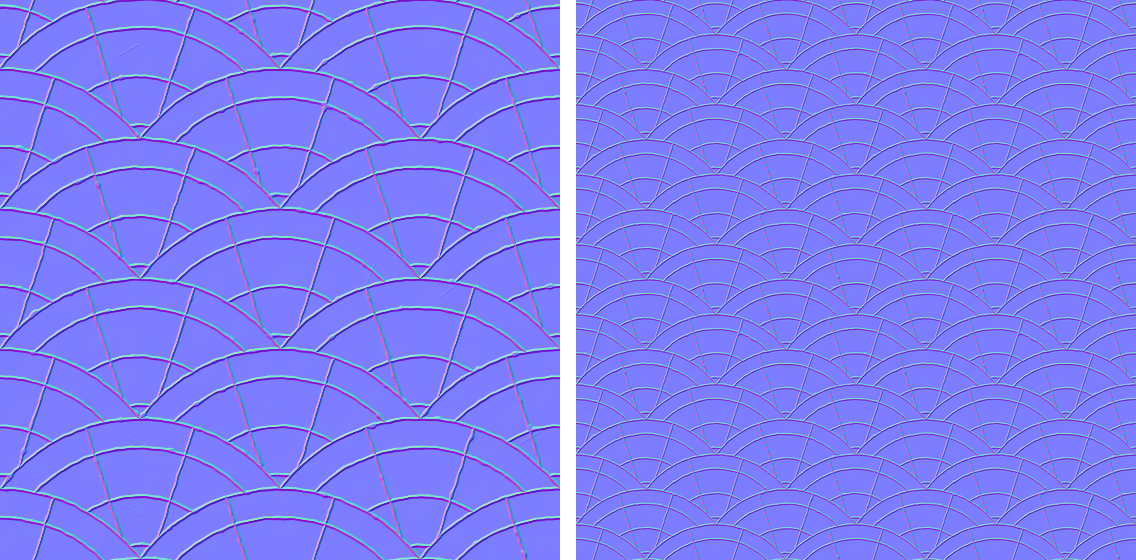
Left, the tile; right, the same tile 2 across and 2 down.
A WebGL 1 fragment shader for this texture map:

```glsl
precision highp float;

uniform vec2 u_resolution;

const float ROW_STEP = 0.125;     // eight rows of fans
const float FAN_WIDTH = 0.5;      // two fans across
const float FAN_RADIUS = 0.3125;  // neighbouring arcs meet one row lower
const float RING_STEP = 0.087;
const float WALL_WIDTH = 0.0037;
const float GROOVE_DEPTH = 0.0049;

// Random vector in -1..1
vec2 hash2(vec2 cell) {
  vec2 k = vec2(dot(cell, vec2(127.1, 311.7)), dot(cell, vec2(269.5, 183.3)));
  return fract(sin(k) * 43758.5) * 2.0 - 1.0;
}

float cornerGradient(vec2 cell, vec2 corner, vec2 f, float period) {
  return dot(hash2(mod(cell + corner, period)), f - corner);
}

// Gradient noise that wraps after one canvas; period is a whole number
float wrapNoise(vec2 p, float period) {
  vec2 cell = floor(p * period);
  vec2 f = fract(p * period);
  vec2 s = f * f * f * (f * (f * 6.0 - 15.0) + 10.0);
  float low = mix(cornerGradient(cell, vec2(0.0, 0.0), f, period),
                  cornerGradient(cell, vec2(1.0, 0.0), f, period), s.x);
  float high = mix(cornerGradient(cell, vec2(0.0, 1.0), f, period),
                   cornerGradient(cell, vec2(1.0, 1.0), f, period), s.x);
  return mix(low, high, s.y);
}

vec2 wrapNoise2(vec2 p, float period) {
  return vec2(wrapNoise(p, period), wrapNoise(p.yx + vec2(0.37, 0.61), period));
}

// Position relative to the nearest fan centre of a row
vec2 fanLocal(vec2 p, float row) {
  float centreX = 0.5 * FAN_WIDTH * (1.0 - mod(row, 2.0));
  float x = (fract((p.x - centreX) / FAN_WIDTH + 0.5) - 0.5) * FAN_WIDTH;
  return vec2(x, p.y - row * ROW_STEP + FAN_RADIUS);
}

// Distance to the closest joint between stones
float jointDistance(vec2 p) {
  float row = floor(p.y / ROW_STEP) + 1.0;
  row += step(FAN_RADIUS, length(fanLocal(p, row)));
  vec2 own = fanLocal(p, row);
  float r = length(own);
  float rim = abs(r - FAN_RADIUS);
  float frontRim = abs(length(fanLocal(p, row - 1.0)) - FAN_RADIUS);
  float ring = abs(fract(r / RING_STEP + 0.5) - 0.5) * RING_STEP;
  float spokeAngle = radians(18.0);
  float spoke = abs(abs(own.x) * cos(spokeAngle) - own.y * sin(spokeAngle));
  return min(min(rim, frontRim), min(ring, spoke + 0.0003));
}

// Short faint scratches in a few cells of a wrapping grid
float scratch(vec2 p, float cells) {
  vec2 rnd = hash2(mod(floor(p * cells), cells) + 17.0);
  vec2 f = fract(p * cells) - 0.5 - 0.15 * rnd.yx;
  vec2 along = vec2(cos(rnd.x * 3.14), sin(rnd.x * 3.14));
  float reach = clamp(dot(f, along), -0.14, 0.14);
  float d = length(f - along * reach) / cells;
  return step(0.72, rnd.y) * (1.0 - smoothstep(0.0, 0.0025, d));
}

float surfaceHeight(vec2 p) {
  // Uneven joints
  vec2 wobble = 0.0022 * wrapNoise2(p, 14.0) + 0.0021 * wrapNoise2(p, 56.0);
  float d = jointDistance(p + wobble - vec2(0.0, 0.002));

  // Chipped edges and changing depth
  float chip = 0.0026 * smoothstep(0.2, 0.55, wrapNoise(p, 44.0));
  float depth = GROOVE_DEPTH * (1.0 + 0.35 * wrapNoise(p, 30.0));
  float groove = 1.0 - smoothstep(0.0, WALL_WIDTH, d - chip);

  float relief = 0.0007 * wrapNoise(p, 18.0);
  return relief - depth * groove - 0.0003 * scratch(p, 7.0);
}

// Slope of the surface by central differences
vec2 surfaceSlope(vec2 p, float e) {
  vec2 dx = vec2(e, 0.0);
  vec2 dy = vec2(0.0, e);
  return vec2(surfaceHeight(p + dx) - surfaceHeight(p - dx),
              surfaceHeight(p + dy) - surfaceHeight(p - dy)) / (2.0 * e);
}

// Normal colour with the green axis pointing down
vec3 normalColour(vec2 slope) {
  vec3 n = normalize(vec3(-slope.x, slope.y, 1.0));
  return n * 0.5 + vec3(0.49, 0.49, 0.5);
}

void main() {
  vec2 uv = gl_FragCoord.xy / u_resolution;
  float e = max(0.0007, 0.5 / u_resolution.x);
  gl_FragColor = vec4(normalColour(surfaceSlope(uv, e)), 1.0);
}
```
